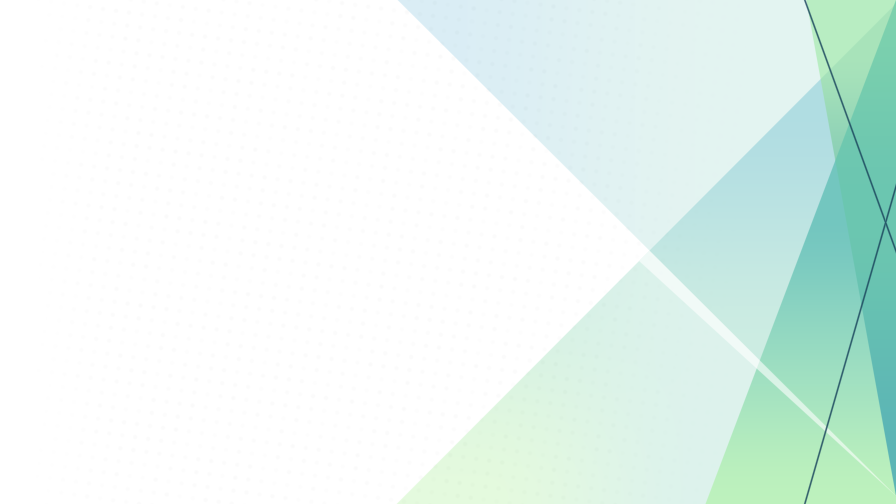
A Shadertoy shader for this background:

```glsl
// Overlapping translucent green and blue facets on white, with faint dots and thin dark lines.

// Smooth coverage of the half plane to the right of the direction a -> b.
float rightOf(vec2 p, vec2 a, vec2 b) {
    vec2 normal = normalize(vec2(b.y - a.y, a.x - b.x));
    float soft = 0.75 / iResolution.y;
    return smoothstep(-soft, soft, dot(p - a, normal));
}

// Coverage of a thin stroke along the line through a and b.
float stroke(vec2 p, vec2 a, vec2 b) {
    vec2 normal = normalize(vec2(b.y - a.y, a.x - b.x));
    float dist = abs(dot(p - a, normal));
    return 1.0 - smoothstep(0.0, 0.0012 + 1.0 / iResolution.y, dist);
}

float hash(vec2 p) {
    return fract(sin(dot(p, vec2(127.1, 311.7))) * 43758.5453);
}

// Slightly tilted grid of dots with uneven strength.
float dots(vec2 p) {
    vec2 grid = mat2(0.99, 0.14, -0.14, 0.99) * p / 0.026;
    float strength = 0.4 + 0.6 * hash(floor(grid));
    float soft = 40.0 / iResolution.y;
    float dist = length(fract(grid) - 0.5);
    return strength * (1.0 - smoothstep(0.16 - soft, 0.16 + soft, dist));
}

void mainImage(out vec4 fragColor, in vec2 fragCoord) {
    // Height is 1, width is 16:9
    vec2 p = fragCoord / iResolution.xy * vec2(1.778, 1.0);

    // Half planes that bound the facets
    float upper = rightOf(p, vec2(1.778, 0.016), vec2(0.789, 1.0));
    float lower = rightOf(p, vec2(0.787, 0.0), vec2(1.778, 0.993));
    float steep = rightOf(p, vec2(1.400, 0.0), vec2(1.778, 1.0));
    float corner = rightOf(p, vec2(1.778, 0.016), vec2(1.600, 1.0));
    float sliver = rightOf(p, vec2(1.778, 0.016), vec2(1.264, 0.486)) * (1.0 - upper) * lower;

    // Pale upper facet
    vec3 mist = mix(vec3(0.855, 0.93, 0.96), vec3(0.89, 0.955, 0.945), smoothstep(0.85, 1.4, p.x));
    vec3 color = mix(vec3(1.0), mist, upper);

    // Lower facet, deeper where it crosses the upper one
    vec3 mint = mix(vec3(0.895, 0.98, 0.87), vec3(0.82, 0.935, 0.89), smoothstep(0.0, 0.5, p.y));
    mint = mix(mint, vec3(0.865, 0.95, 0.925), smoothstep(0.95, 1.4, p.x));
    vec3 aqua = mix(vec3(0.80, 0.925, 0.885), vec3(0.69, 0.865, 0.885), smoothstep(0.3, 0.8, p.y));
    color = mix(color, mix(mint, aqua, upper), lower);

    // Faint dots, fading out at the left and right
    float dotFade = smoothstep(0.02, 0.25, p.x) * (1.0 - smoothstep(1.1, 1.5, p.x));
    color -= 0.018 * dots(p) * dotFade;

    // Steep green facet
    vec3 green = mix(vec3(0.74, 0.945, 0.74), vec3(0.60, 0.86, 0.76), smoothstep(0.0, 0.35, p.y));
    green = mix(green, vec3(0.45, 0.775, 0.75), smoothstep(0.25, 0.58, p.y));
    color = mix(color, green, steep);

    // Corner facet: light tip, mid green wedge, deep overlap
    vec3 leaf = mix(vec3(0.54, 0.81, 0.71), vec3(0.66, 0.89, 0.73), smoothstep(0.65, 0.9, p.y));
    leaf = mix(vec3(0.72, 0.93, 0.76), leaf, lower);
    vec3 deep = mix(vec3(0.36, 0.71, 0.71), vec3(0.42, 0.775, 0.69), smoothstep(0.1, 0.55, p.y));
    deep = mix(deep, vec3(0.49, 0.82, 0.68), smoothstep(0.6, 1.0, p.y));
    color = mix(color, mix(leaf, deep, steep), corner);

    // White sliver tapering into the lower right corner
    color = mix(color, vec3(1.0), 0.6 * sliver);

    // Crossing dark lines
    float lines = max(stroke(p, vec2(1.597, 1.0), vec2(1.778, 0.502)),
                      stroke(p, vec2(1.597, 0.0), vec2(1.778, 0.630)));
    color = mix(color, vec3(0.10, 0.27, 0.36), 0.85 * lines);

    fragColor = vec4(color, 1.0);
}
```
